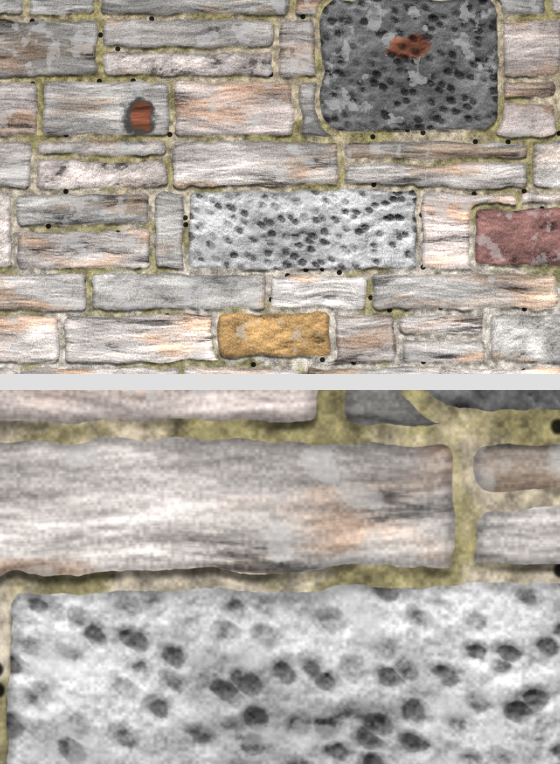
Top, the full canvas; bottom, a detail of the centre.
Give the GLSL for this texture, as a Shadertoy shader.

```glsl
// Weathered rubble-stone wall in uneven courses with mossy lime mortar.
#define STONE_WIDTH 0.40
#define JOINT 0.009
#define EDGE_WOBBLE 0.022
#define RELIEF 1.15
#define CAVITY 0.60
#define GRAIN 0.20
#define PALE_TONE 0.83
#define DARK_TONE 0.64
#define MORTAR vec3(0.70, 0.65, 0.56)
#define MOSS vec3(0.53, 0.50, 0.31)
#define RUST vec3(0.50, 0.29, 0.21)

const float COURSES[9] = float[9](-0.1, 0.025, 0.165, 0.275, 0.49, 0.63, 0.79, 0.955, 1.1);
// Feature stones: centre and half size, then colour.
const vec4 BLOCKS[4] = vec4[4](vec4(1.095, 0.828, 0.235, 0.175), vec4(0.81, 0.385, 0.3, 0.105),
                               vec4(1.39, 0.365, 0.12, 0.075), vec4(0.733, 0.105, 0.148, 0.057));
const vec3 TINTS[4] = vec3[4](vec3(0.41), vec3(0.74), vec3(0.58, 0.43, 0.41), vec3(0.78, 0.63, 0.43));
struct Stone { float d; vec2 id; int feature; };

float hash(vec2 p) {
    vec3 q = fract(p.xyx * 0.1031);
    q += dot(q, q.yzx + 33.33);
    return fract((q.x + q.y) * q.z);
}
float noise(vec2 p) {
    vec2 i = floor(p), f = fract(p);
    f = f * f * (3.0 - 2.0 * f);
    return mix(mix(hash(i), hash(i + vec2(1, 0)), f.x),
               mix(hash(i + vec2(0, 1)), hash(i + 1.0), f.x), f.y);
}
float fbm(vec2 p) {
    float sum = 0.0, amp = 0.52;
    for (int i = 0; i < 5; i++, amp *= 0.5, p = p * 2.03 + 17.7) sum += amp * noise(p);
    return sum;
}
// Cellular noise: distance to the nearest point and its random value.
vec2 cellular(vec2 p) {
    vec2 best = vec2(9.0, 0.0);
    for (int k = 0; k < 9; k++) {
        vec2 c = floor(p) + vec2(k % 3 - 1, k / 3 - 1);
        float r = hash(c + 7.0), d = length(c + vec2(r, hash(c + 53.0)) - p);
        if (d < best.x) best = vec2(d, r);
    }
    return best;
}
float roundBox(vec2 p, vec2 halfSize, float r) {
    vec2 q = abs(p) - halfSize + r;
    return length(max(q, 0.0)) + min(max(q.x, q.y), 0.0) - r;
}
float jointAt(float i, float row) { return i + 0.6 * hash(vec2(i, row * 5.0 + 11.0)); }

// Stone at p: signed distance, identity and feature index (-1 if plain).
Stone findStone(vec2 p) {
    p += EDGE_WOBBLE * (vec2(fbm(p * 16.0), fbm(p * 16.0 + 31.0)) - 0.5);
    int row = 0;
    for (int i = 1; i < 8; i++) if (p.y > COURSES[i]) row = i;
    float r = float(row), shift = 3.0 * hash(vec2(r, 3.0));
    float u = p.x / STONE_WIDTH + shift, i = floor(u);
    if (u < jointAt(i, r)) i -= 1.0;
    vec2 a = vec2((jointAt(i, r) - shift) * STONE_WIDTH, COURSES[row]);
    vec2 b = vec2((jointAt(i + 1.0, r) - shift) * STONE_WIDTH, COURSES[row + 1]);
    vec2 id = vec2(i, r), cut = mix(a, b, 0.32 + 0.36 * hash(id + 29.0));
    float s = hash(id + 71.0);
    // Some stones break into two thin or two narrow ones.
    if (s < 0.3 && b.y - a.y > 0.13) {
        if (p.y < cut.y) b.y = cut.y; else { a.y = cut.y; id += 50.0; }
    } else if (s > 0.8) {
        if (p.x < cut.x) b.x = cut.x; else { a.x = cut.x; id += 80.0; }
    }
    Stone st = Stone(roundBox(p - 0.5 * (a + b), 0.5 * (b - a) - JOINT, 0.014), id, -1);
    for (int k = 0; k < 4; k++) {
        float d = roundBox(p - BLOCKS[k].xy, BLOCKS[k].zw, k == 0 ? 0.05 : 0.014);
        st.d = max(st.d, 2.0 * JOINT - d);
        if (d < st.d) st = Stone(d, vec2(k, 90), k);
    }
    return st;
}
// Height of flat bedding layers, rough fracture and slanted chisel pits.
float relief(vec2 p, float bedding, float tooled, float seed) {
    p.y += 0.02 * noise(p * 9.0 + seed);
    float h = mix(fbm(p * vec2(24, 32) + seed), fbm(p * vec2(8, 42) + seed), bedding);
    float pit = cellular(mat2(0.85, 0.53, -0.53, 0.85) * p * vec2(25, 34)).x;
    return h - 0.32 * tooled * (1.0 - smoothstep(0.1, 0.5, pit));
}
float stain(vec2 p, vec2 centre, vec2 size) {
    return 1.0 - smoothstep(0.8, 1.25, length((p - centre) / size) + 0.9 * (fbm(p * 35.0) - 0.5));
}
void mainImage(out vec4 fragColor, in vec2 fragCoord) {
    vec2 p = fragCoord / iResolution.y;
    float aa = 1.0 / iResolution.y, grain = GRAIN * (noise(p * 320.0) - 0.5);
    Stone st = findStone(p);
    float seed = 40.0 * hash(st.id + 5.0), pick = hash(st.id + 19.0);
    // Stone colour: paler toward the ground, with warm patches.
    float tone = mix(PALE_TONE, DARK_TONE, smoothstep(0.15, 0.85, p.y)) + 0.16 * (pick - 0.5);
    vec3 stone = tone * mix(vec3(1.0, 0.985, 0.965), vec3(1.02, 0.95, 0.92), pick * pick);
    float warm = smoothstep(0.52, 0.75, fbm(p * vec2(5, 14) + seed + 9.0));
    stone *= mix(vec3(1), vec3(1.02, 0.91, 0.82), warm);
    float bedding = smoothstep(0.1, 0.5, hash(st.id + 41.0)), tooled = 0.0;
    if (st.feature >= 0) { stone = TINTS[st.feature]; bedding = 0.15; tooled = st.feature < 2 ? 1.0 : 0.2; }
    // Relief lit from above, with hollows, pale lichen and worn edges.
    float h = relief(p, bedding, tooled, seed);
    float slope = h - relief(p + vec2(-0.002, 0.0045), bedding, tooled, seed);
    stone *= 0.675 + 0.65 * fbm(p * vec2(6, 10) + seed);
    stone *= 1.0 + RELIEF * slope + CAVITY * (h - 0.47) + grain - 0.22 * (1.0 - smoothstep(0.2, 0.33, h));
    stone = mix(stone, vec3(0.82), 0.5 * smoothstep(0.6, 0.72, fbm(p * 28.0 + 60.0)));
    stone *= mix(0.78, 1.0, smoothstep(0.0, 0.012, -st.d));
    // Iron stains, one with a charred rim.
    stone = mix(stone, vec3(0.21), 0.85 * stain(p, vec2(0.37, 0.69), vec2(0.043, 0.06)));
    float iron = max(stain(p, vec2(0.375, 0.69), vec2(0.028, 0.042)), stain(p, vec2(1.095, 0.875), vec2(0.052, 0.03)));
    stone = mix(stone, RUST * (0.25 + 1.5 * h + slope), 0.85 * iron);
    // Gritty mortar with moss, shade under stones and small holes.
    float moss = smoothstep(0.45, 0.65, fbm(p * 11.0 + 80.0) + 0.12 * (p.y - 0.4));
    vec3 mortar = mix(mix(vec3(0.77, 0.74, 0.70), MORTAR, smoothstep(0.1, 0.75, p.y)), MOSS, 0.65 * moss);
    float shade = smoothstep(-0.004, 0.004, -findStone(p + vec2(0, 0.007)).d);
    mortar *= 0.55 + 0.9 * fbm(p * 70.0) + grain;
    mortar *= 1.0 - 0.55 * shade * smoothstep(0.3, 0.6, fbm(p * 13.0 + 5.0));
    vec2 hole = cellular(p * 22.0);
    mortar *= 1.0 - 0.8 * step(0.8, hole.y) * (1.0 - smoothstep(0.1, 0.2, hole.x));
    fragColor = vec4(clamp(mix(stone, mortar, smoothstep(-aa, aa, st.d)), 0.0, 1.0), 1.0);
}
```
